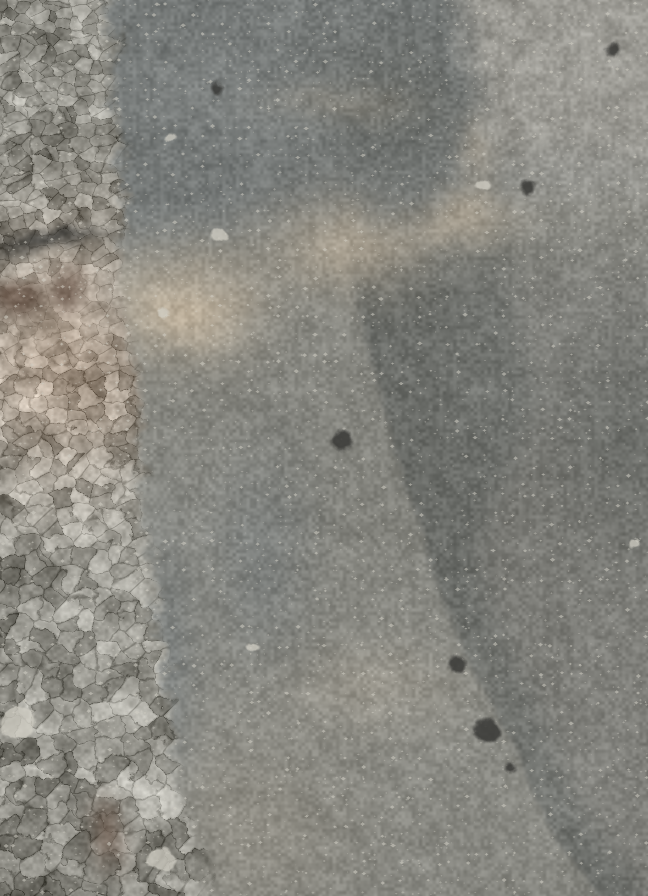
Reproduce this texture procedurally as a WebGL 2 fragment shader.

```glsl
#version 300 es
precision highp float;
// Worn asphalt with a crumbled gravel verge, dappled warm light and a curved stain.
// Broad tones are layered from soft ellipses and curved edges; value noise,
// jittered cells and scattered chips then supply the grain.
uniform vec2 u_resolution;
out vec4 fragColor;

const vec3 ASPHALT = vec3(0.535, 0.535, 0.51);
const vec3 BLUE_TAR = vec3(0.475, 0.49, 0.485);
const vec3 DARK_TAR = vec3(0.425, 0.435, 0.42);
const vec3 RIGHT_TAR = vec3(0.495, 0.495, 0.475);
const vec3 PALE_ROAD = vec3(0.60, 0.595, 0.57);
const vec3 GRAVEL = vec3(0.60, 0.595, 0.565);
const vec3 SAND = vec3(0.71, 0.645, 0.58);
const vec3 SUNLIT = vec3(0.78, 0.72, 0.63);
const vec3 EARTH = vec3(0.43, 0.36, 0.31);
const vec3 OIL = vec3(0.22, 0.22, 0.21);
const vec3 CHIP = vec3(0.82, 0.81, 0.77);
const float GRAIN_SCALE = 260.0;
const float GRAIN_AMOUNT = 0.11;
const float CHIP_SCALE = 95.0;
const float STONE_SCALE = 52.0;

// Centre and radius of isolated marks, in canvas heights.
const vec3 STAINS[7] = vec3[](
  vec3(0.380, 0.507, 0.011), vec3(0.511, 0.259, 0.010), vec3(0.543, 0.184, 0.013),
  vec3(0.569, 0.143, 0.005), vec3(0.590, 0.790, 0.007), vec3(0.684, 0.945, 0.006),
  vec3(0.241, 0.902, 0.006));
const vec3 PEBBLES[8] = vec3[](
  vec3(0.244, 0.737, 0.009), vec3(0.283, 0.277, 0.006), vec3(0.179, 0.040, 0.016),
  vec3(0.020, 0.193, 0.021), vec3(0.540, 0.792, 0.008), vec3(0.707, 0.392, 0.006),
  vec3(0.183, 0.649, 0.006), vec3(0.188, 0.845, 0.005));

float hash(vec2 p) { return fract(sin(dot(p, vec2(127.1, 311.7))) * 43758.5453); }
vec2 hash2(vec2 p) { return vec2(hash(p), hash(p + 37.2)); }

float noise(vec2 p) {
  vec2 i = floor(p), f = fract(p);
  f = f * f * (3.0 - 2.0 * f);
  return mix(mix(hash(i), hash(i + vec2(1, 0)), f.x),
             mix(hash(i + vec2(0, 1)), hash(i + vec2(1, 1)), f.x), f.y);
}

float fbm(vec2 p) {
  float sum = 0.0, amp = 0.5;
  for (int i = 0; i < 5; i++) {
    sum += amp * noise(p);
    p = mat2(1.6, 1.2, -1.2, 1.6) * p + 7.3;
    amp *= 0.5;
  }
  return sum;
}

float blob(vec2 p, vec2 centre, vec2 radius) {
  vec2 d = (p - centre) / radius;
  return exp(-dot(d, d));
}

// Returns the gap between the two nearest stones and the tone of the nearest.
vec2 stones(vec2 p) {
  vec2 cell = floor(p);
  float near = 9.0, next = 9.0, tone = 0.0;
  for (int y = -1; y <= 1; y++)
    for (int x = -1; x <= 1; x++) {
      vec2 c = cell + vec2(x, y);
      float d = length(c + hash2(c) - p);
      if (d < near) { next = near; near = d; tone = hash(c + 5.1); }
      else next = min(next, d);
    }
  return vec2(next - near, tone);
}

// Sparse angular chips, one candidate per cell.
float chips(vec2 p, float density, float blur) {
  vec2 c = floor(p), d = abs(fract(p) - 0.3 - 0.4 * hash2(c));
  float size = 0.08 + 0.2 * hash(c + 9.7);
  return step(1.0 - density, hash(c + 3.3)) * (1.0 - smoothstep(size - blur, size + blur, d.x + d.y * 1.3));
}

void main() {
  vec2 p = gl_FragCoord.xy / u_resolution.y;
  float pixel = 1.0 / u_resolution.y;
  float broad = fbm(p * 9.0) - 0.5, fine = fbm(p * 55.0) - 0.5;
  vec2 q = p + 0.05 * vec2(broad, fbm(p * 9.0 + 21.0) - 0.5) + 0.012 * fine;

  // Road tones: blue upper patch, pale far corner, darker right side
  vec3 color = ASPHALT;
  color = mix(color, BLUE_TAR, smoothstep(0.71, 0.79, q.y - 0.12 * (q.x - 0.3)));
  color = mix(color, DARK_TAR, 0.75 * blob(q, vec2(0.44, 0.88), vec2(0.10, 0.09)));
  float corner = smoothstep(-0.025, 0.035, q.x - 0.50 - 0.3 * (1.0 - q.y)) * smoothstep(0.70, 0.86, q.y);
  color = mix(color, PALE_ROAD, corner);

  // Curved stain and its dark inner band
  float t = 0.67 - q.y;
  float side = p.x + 0.008 * broad + 0.006 * fine - (0.392 + 0.2 * t + 0.3 * t * t);
  float inside = smoothstep(-0.006, 0.009, side) * smoothstep(-0.09, 0.02, t);
  float bandWidth = 0.045 + 0.13 * (1.0 - smoothstep(0.08, 0.32, t));
  color = mix(color, RIGHT_TAR, inside);
  color = mix(color, DARK_TAR, 0.8 * inside * (1.0 - smoothstep(bandWidth - 0.02, bandWidth + 0.035, side)));
  color = mix(color, DARK_TAR, 0.7 * blob(q, vec2(0.70, 0.51), vec2(0.09, 0.13)));
  color = mix(color, DARK_TAR, 0.5 * blob(q, vec2(0.53, 0.72), vec2(0.06, 0.025)));
  color = mix(color, BLUE_TAR, 0.75 * blob(q, vec2(0.29, 0.38), vec2(0.05, 0.11)));
  color = mix(color, BLUE_TAR, 0.9 * blob(q, vec2(0.19, 0.24), vec2(0.035, 0.17)));

  // Dappled light
  float light = 0.85 * blob(q, vec2(0.205, 0.655), vec2(0.075, 0.055));
  light += 0.55 * blob(q, vec2(0.385, 0.72), vec2(0.075, 0.05));
  light += 0.50 * blob(q, vec2(0.515, 0.755), vec2(0.06, 0.03));
  light += 0.40 * blob(q, vec2(0.535, 0.825), vec2(0.025, 0.035));
  light += 0.22 * blob(q, vec2(0.38, 0.88), vec2(0.07, 0.02));
  light += 0.20 * blob(q, vec2(0.42, 0.23), vec2(0.09, 0.05));
  light += 0.15 * blob(q, vec2(0.27, 0.07), vec2(0.12, 0.10));
  color = mix(color, SUNLIT, min(light, 0.9));

  // Gravel verge with sandy hollow, earth and a broken crack
  float verge = 0.224 - 0.17 * p.y + 0.066 * p.y * p.y;
  float rough = 1.0 - smoothstep(-0.010, 0.012, p.x + 0.03 * broad + 0.035 * fine - verge);
  vec2 stone = stones(p * STONE_SCALE * (0.8 + 0.4 * p.y) + 1.2 * fine);
  vec3 ground = mix(GRAVEL, SAND, 0.9 * blob(q, vec2(0.07, 0.60), vec2(0.12, 0.13)));
  float sandy = blob(q, vec2(0.06, 0.65), vec2(0.10, 0.05));
  ground += (1.0 - 0.6 * sandy) * (0.24 * (stone.y - 0.5) - 0.14 * (1.0 - smoothstep(0.0, 0.14, stone.x)));
  ground += 0.22 * fine + 0.15 * broad;
  float earth = blob(q, vec2(0.015, 0.665), vec2(0.035, 0.02)) + blob(q, vec2(0.085, 0.67), vec2(0.022, 0.02));
  earth += 0.7 * blob(q, vec2(0.12, 0.065), vec2(0.022, 0.025));
  ground = mix(ground, EARTH, min(earth, 0.9));
  float crack = blob(q, vec2(0.05, 0.725 + 0.12 * (q.x - 0.05)), vec2(0.065, 0.010));
  ground = mix(ground, OIL, 0.75 * crack);
  color = mix(color, ground, rough);

  // Mottling, grain and bright chips
  color += 0.09 * broad + 0.10 * fine * (1.0 + corner);
  color += GRAIN_AMOUNT * (noise(p * GRAIN_SCALE) - 0.5);
  float chip = chips(p * CHIP_SCALE, 0.22, CHIP_SCALE * pixel);
  chip += 0.7 * chips(p * CHIP_SCALE * 1.7 + 13.0, 0.2, CHIP_SCALE * 1.7 * pixel);
  color = mix(color, CHIP, 0.55 * min(chip, 1.0));

  // Isolated stains and pebbles with ragged outlines
  vec2 ragged = p + 0.012 * vec2(fine, fbm(p * 70.0 + 4.0) - 0.5);
  for (int i = 0; i < STAINS.length(); i++) {
    float d = length(ragged - STAINS[i].xy) - STAINS[i].z;
    color = mix(color, OIL, 0.85 * (1.0 - smoothstep(-0.003, 0.002 + pixel, d)));
  }
  for (int i = 0; i < PEBBLES.length(); i++) {
    float d = length((ragged - PEBBLES[i].xy) * vec2(1.0, 1.25)) - PEBBLES[i].z;
    color = mix(color, CHIP, 0.75 * (1.0 - smoothstep(-0.002, 0.001 + pixel, d)));
  }
  fragColor = vec4(clamp(color, 0.0, 1.0), 1.0);
}
```
